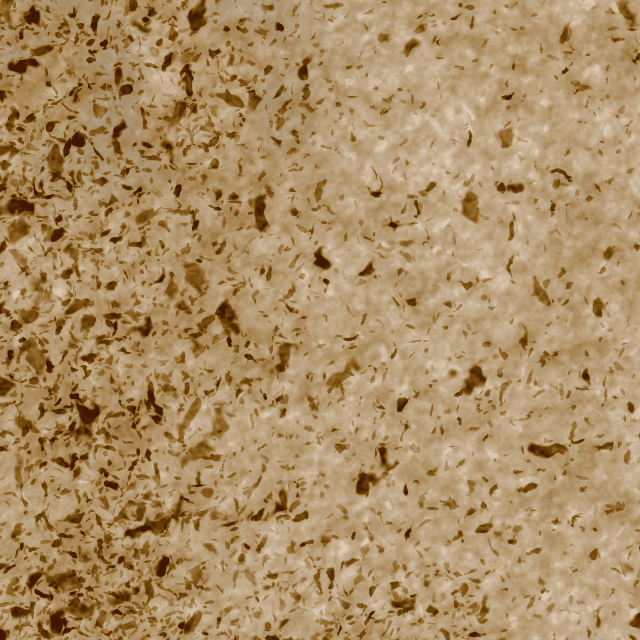
A WebGL 2 fragment shader for this texture:

```glsl
#version 300 es
precision highp float;
// Weathered sandy limestone: pale mottled grain with rusty brown pits, denser to the left.

uniform vec2 u_resolution;
out vec4 fragColor;

const vec3 TONES[7] = vec3[7](
    vec3(0.25, 0.09, 0.01), vec3(0.40, 0.24, 0.02), vec3(0.55, 0.38, 0.12),
    vec3(0.65, 0.51, 0.31), vec3(0.71, 0.60, 0.44), vec3(0.77, 0.68, 0.56),
    vec3(0.86, 0.79, 0.69));
const vec3 GREY_STAIN = vec3(0.60, 0.54, 0.44);

float hash(vec2 p) {
    vec3 q = fract(p.xyx * 0.1031);
    q += dot(q, q.yzx + 33.33);
    return fract((q.x + q.y) * q.z);
}

float noise(vec2 p) {
    vec2 cell = floor(p);
    vec2 f = fract(p);
    f = f * f * (3.0 - 2.0 * f);
    float low = mix(hash(cell), hash(cell + vec2(1, 0)), f.x);
    float high = mix(hash(cell + vec2(0, 1)), hash(cell + vec2(1, 1)), f.x);
    return mix(low, high, f.y);
}

float signedNoise(vec2 p) {
    return noise(p) - 0.5;
}

mat2 rotation(float angle) {
    float c = cos(angle), s = sin(angle);
    return mat2(c, -s, s, c);
}

// Chance of erosion: strong on the left and along the lower edge, in clusters
float erosion(vec2 uv) {
    float left = 1.0 - smoothstep(0.08, 0.72, uv.x);
    float bottom = (1.0 - smoothstep(0.03, 0.2, uv.y)) * (1.0 - smoothstep(0.6, 0.85, uv.x));
    float cluster = 0.6 * noise(uv * 6.0 + 3.7) + 0.4 * noise(uv * 15.0 + 9.1);
    return (0.1 + 0.5 * left + 0.4 * bottom) * (0.3 + 1.4 * cluster);
}

// Scattered ragged slivers, one candidate per cell; returns coverage times strength
float slivers(vec2 uv, float scale, float amount, float erosionShare, float seed) {
    vec2 p = uv * scale;
    vec2 home = floor(p);
    float ragged = 1.5 * signedNoise(p * 2.7 + seed) + 0.8 * signedNoise(p * 6.0 + seed);
    float coverage = 0.0;
    for (int y = -1; y <= 1; y++) {
        for (int x = -1; x <= 1; x++) {
            vec2 cell = home + vec2(x, y);
            vec2 id = cell + seed;
            vec2 center = cell + vec2(hash(id + 11.3), hash(id + 27.9));
            float chance = amount * mix(1.0, erosion(center / scale), erosionShare);
            float present = step(hash(id + 41.7), chance);
            float angle = 0.75 + 2.6 * (hash(id + 53.1) - 0.5);
            vec2 halfSize = vec2(mix(0.24, 0.55, hash(id + 67.3)),
                                 mix(0.11, 0.25, hash(id + 79.9)));
            float d = length(rotation(angle) * (p - center) / halfSize) - 1.0 + ragged;
            float strength = mix(0.5, 1.0, hash(id + 97.1));
            coverage = max(coverage, present * strength * (1.0 - smoothstep(-0.45, 0.4, d)));
        }
    }
    return coverage;
}

// Mottled tone of the stone surface, as a position along TONES
float stoneTone(vec2 uv) {
    vec2 slanted = rotation(0.6) * uv * vec2(0.9, 1.1);
    float tone = 3.95 + 0.5 * smoothstep(0.1, 0.8, uv.x);
    tone += 0.9 * signedNoise(uv * 9.0 + 5.0);
    tone += 1.3 * signedNoise(slanted * 36.0 + 17.0);
    tone += 1.5 * signedNoise(slanted * 82.0 + 31.0);
    tone += 0.8 * signedNoise(uv * 150.0 + 47.0);
    return tone;
}

vec3 toneColor(float tone) {
    vec3 color = TONES[0];
    for (int i = 1; i < 7; i++) {
        color = mix(color, TONES[i], clamp(tone - float(i - 1), 0.0, 1.0));
    }
    return color;
}

void main() {
    vec2 uv = gl_FragCoord.xy / u_resolution.y;
    vec2 warp = vec2(signedNoise(uv * 48.0 + 61.0), signedNoise(uv * 48.0 + 83.0));
    vec2 bent = uv + 0.012 * warp;

    // Pale chips, then pits from coarse to fine
    float tone = stoneTone(uv);
    tone += 0.9 * slivers(bent, 42.0, 0.28, 0.0, 120.0);
    float pits = 4.2 * slivers(bent, 21.0, 0.42, 0.85, 210.0);
    pits = max(pits, 3.7 * slivers(bent, 43.0, 1.05, 1.0, 340.0));
    pits = max(pits, 2.5 * slivers(bent, 76.0, 0.95, 0.9, 470.0));
    tone -= pits;

    // Fine surface grain
    tone += 0.55 * signedNoise(uv * 260.0 + 7.0);
    vec3 color = toneColor(tone);

    // Cool grey stain in the upper left, on the sound surface only
    float stain = 1.0 - smoothstep(0.05, 0.38, length((uv - vec2(0.22, 0.9)) * vec2(0.8, 1.2)));
    stain *= smoothstep(0.3, 0.7, noise(uv * 11.0 + 71.0)) * smoothstep(2.5, 4.0, tone);
    color = mix(color, GREY_STAIN, 0.5 * stain);

    fragColor = vec4(color, 1.0);
}
```
